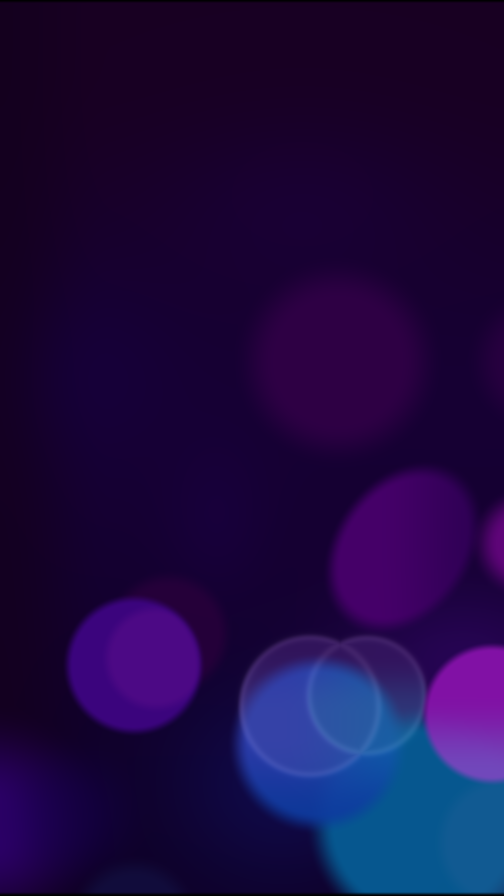
This background is drawn by a Shadertoy shader. Its source:

```glsl
// Out-of-focus city lights: a dark violet gradient with soft bokeh discs.
// Each light is a blurred disc blended over the backdrop, from faint to bright.
// Positions are in canvas widths, with the origin at the lower left.

// Coverage of a disc whose edge is blurred by soft on both sides.
float disc(vec2 p, vec2 center, float radius, float soft) {
    return 1.0 - smoothstep(radius - soft, radius + soft, length(p - center));
}

// Wide falloff without a visible edge.
float haze(vec2 p, vec2 center, vec2 size) {
    vec2 d = (p - center) / size;
    return exp(-dot(d, d));
}

// Thin bright rim of a lens disc.
float rim(vec2 p, vec2 center, float radius) {
    float d = (length(p - center) - radius) / 0.008;
    return exp(-d * d);
}

void mainImage(out vec4 fragColor, in vec2 fragCoord) {
    vec2 uv = fragCoord / iResolution.xy;
    vec2 p = vec2(uv.x, uv.y * 16.0 / 9.0);

    // Backdrop: plum at the top, indigo in the middle, navy below.
    vec3 color = mix(vec3(0.055, 0.0, 0.15), vec3(0.085, 0.0, 0.20), smoothstep(0.0, 0.55, uv.y));
    color = mix(color, vec3(0.095, 0.0, 0.135), smoothstep(0.55, 0.92, uv.y));
    color = mix(color, vec3(0.075, 0.0, 0.115), 0.8 * (1.0 - smoothstep(0.0, 0.22, uv.x)));

    // Broad hazes.
    color = mix(color, vec3(0.085, 0.0, 0.23), 0.7 * haze(p, vec2(0.20, 1.03), vec2(0.14, 0.16)));
    color = mix(color, vec3(0.10, 0.0, 0.22), 0.7 * haze(p, vec2(0.60, 1.35), vec2(0.28, 0.18)));
    color = mix(color, vec3(0.10, 0.0, 0.25), 0.6 * haze(p, vec2(0.43, 0.75), vec2(0.10, 0.15)));
    color = mix(color, vec3(0.17, 0.02, 0.36), 0.8 * haze(p, vec2(0.92, 0.46), vec2(0.24, 0.16)));
    color = mix(color, vec3(0.06, 0.06, 0.36), 0.6 * haze(p, vec2(0.56, 0.22), vec2(0.22, 0.20)));

    // Dim upper discs.
    color = mix(color, vec3(0.19, 0.0, 0.275), 0.9 * disc(p, vec2(0.671, 1.06), 0.168, 0.045));
    color = mix(color, vec3(0.17, 0.0, 0.26), 0.8 * disc(p, vec2(1.07, 1.06), 0.11, 0.04));

    // Slanted purple lens, fading to the right.
    vec2 q = p - vec2(0.80, 0.69);
    q = mat2(0.80, 0.60, -0.60, 0.80) * q;
    float lens = 1.0 - smoothstep(0.87, 1.13, length(q / vec2(0.125, 0.170)));
    vec3 lensColor = mix(vec3(0.28, 0.0, 0.42), vec3(0.19, 0.0, 0.34), smoothstep(0.74, 0.96, p.x));
    color = mix(color, lensColor, 0.95 * lens);
    color = mix(color, vec3(0.40, 0.02, 0.50), 0.9 * disc(p, vec2(1.045, 0.70), 0.085, 0.03));

    // Violet disc on the left with its maroon shadow and inner overlap.
    color = mix(color, vec3(0.155, 0.0, 0.23), 0.85 * disc(p, vec2(0.335, 0.52), 0.112, 0.018));
    color = mix(color, vec3(0.23, 0.015, 0.49), disc(p, vec2(0.266, 0.458), 0.132, 0.011));
    float overlap = disc(p, vec2(0.310, 0.472), 0.098, 0.014) * disc(p, vec2(0.266, 0.458), 0.128, 0.01);
    color = mix(color, vec3(0.30, 0.035, 0.52), overlap);

    // Lower left corner glows.
    color = mix(color, vec3(0.18, 0.0, 0.43), 0.9 * disc(p, vec2(-0.02, 0.145), 0.14, 0.10));
    color = mix(color, vec3(0.08, 0.0, 0.30), 0.5 * disc(p, vec2(0.14, 0.16), 0.10, 0.07));
    color = mix(color, vec3(0.07, 0.06, 0.25), 0.8 * disc(p, vec2(0.266, -0.05), 0.11, 0.025));

    // Blue cluster: two translucent lenses over a blue and a teal disc.
    vec2 leftLens = vec2(0.615, 0.377);
    vec2 rightLens = vec2(0.728, 0.398);
    float leftCover = disc(p, leftLens, 0.139, 0.007);
    float rightCover = disc(p, rightLens, 0.117, 0.007);
    color = mix(color, vec3(0.21, 0.09, 0.38), 0.85 * max(leftCover, rightCover));
    color = mix(color, vec3(0.02, 0.36, 0.58), 0.95 * disc(p, vec2(0.84, 0.145), 0.205, 0.03));
    vec3 blue = mix(vec3(0.17, 0.24, 0.68), vec3(0.06, 0.35, 0.66), smoothstep(0.55, 0.80, p.x));
    blue = mix(vec3(0.05, 0.23, 0.62), blue, smoothstep(0.14, 0.32, p.y));
    color = mix(color, blue, 0.93 * disc(p, vec2(0.632, 0.302), 0.160, 0.022));
    color = mix(color, vec3(0.28, 0.32, 0.65), 0.33 * leftCover * smoothstep(0.50, 0.36, p.y));
    color = mix(color, vec3(0.16, 0.40, 0.62), 0.40 * rightCover * smoothstep(0.48, 0.36, p.y));
    float rims = max(rim(p, leftLens, 0.137), rim(p, rightLens, 0.115));
    color += vec3(0.06, 0.055, 0.05) * rims;

    // Lower right teal and the bright pink disc.
    color = mix(color, vec3(0.09, 0.36, 0.58), 0.65 * disc(p, vec2(1.0, 0.105), 0.125, 0.018));
    vec3 pink = mix(vec3(0.46, 0.28, 0.74), vec3(0.52, 0.07, 0.66), smoothstep(0.24, 0.40, p.y));
    color = mix(color, pink, 0.96 * disc(p, vec2(0.977, 0.361), 0.134, 0.010));

    // Thin dark borders at the top and bottom.
    color *= smoothstep(0.0, 0.005, uv.y) * smoothstep(0.0, 0.004, 1.0 - uv.y);
    fragColor = vec4(color, 1.0);
}
```
